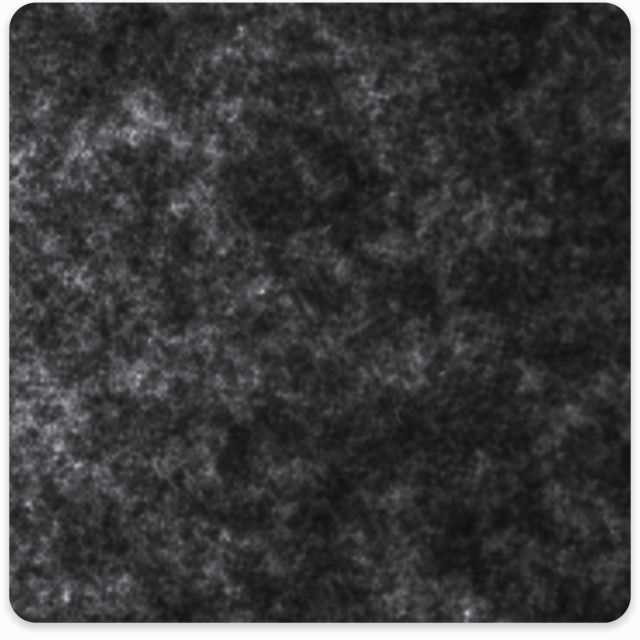
Give the GLSL for this texture, as a three.js fragment shader.

```glsl
// Dark, mottled charcoal stone on a rounded card with a soft shadow on white.
#define CARD_CENTER vec2(0.5, 0.5115)
#define CARD_HALF vec2(0.4855, 0.4845)
#define CARD_RADIUS 0.042
#define EDGE_SOFTNESS 0.0012
#define SHADOW_DROP 0.006
#define SHADOW_STRENGTH 0.2
#define PAPER_TONE 0.99
#define STONE_TONE 0.178
#define STONE_TINT vec3(0.995, 0.995, 1.015)
#define GRAIN_CONTRAST 0.37
#define SIDE_LIGHT 0.5
#define FLECK_CELLS 13.0

varying vec2 vUv;

float hash(vec2 p) {
  vec3 q = fract(vec3(p.xyx) * 0.1031);
  q += dot(q, q.yzx + 33.33);
  return fract((q.x + q.y) * q.z);
}

// Smooth value noise from -1 to 1
float noise(vec2 p) {
  vec2 cell = floor(p);
  vec2 f = fract(p);
  f = f * f * (3.0 - 2.0 * f);
  float low = mix(hash(cell), hash(cell + vec2(1.0, 0.0)), f.x);
  float high = mix(hash(cell + vec2(0.0, 1.0)), hash(cell + 1.0), f.x);
  return 2.0 * mix(low, high, f.y) - 1.0;
}

float roundedBox(vec2 p, vec2 halfSize, float radius) {
  vec2 q = abs(p) - halfSize + radius;
  return length(max(q, 0.0)) + min(max(q.x, q.y), 0.0) - radius;
}

// Octaves from broad clouds down to fine grain, each one turned
float mottling(vec2 p) {
  mat2 turn = mat2(0.8, 0.6, -0.6, 0.8);
  vec2 q = p * 5.5 + 17.0;
  float sum = 0.0;
  float weight = 0.8;
  for (int i = 0; i < 5; i++) {
    sum += weight * noise(q);
    q = turn * q * 2.1 + 31.7;
    weight *= 1.07;
  }
  return sum;
}

// Sparse pale crystals, ragged at the rim
float flecks(vec2 p) {
  vec2 q = p * FLECK_CELLS;
  q += 0.12 * vec2(noise(p * 75.0), noise(p * 75.0 + 40.0));
  vec2 home = floor(q);
  float glow = 0.0;
  for (int y = -1; y <= 1; y++) {
    for (int x = -1; x <= 1; x++) {
      vec2 cell = home + vec2(float(x), float(y));
      vec2 center = cell + vec2(hash(cell + 3.1), hash(cell + 8.7));
      float size = mix(0.08, 0.25, hash(cell + 15.3));
      float present = step(0.72, hash(cell + 23.9));
      vec2 offset = (q - center) / size;
      glow += present * exp(-dot(offset, offset));
    }
  }
  return min(glow, 1.0);
}

vec3 stone(vec2 p) {
  // Light falls off from the middle left toward the right
  vec2 fromLight = p - vec2(0.13, 0.57);
  float light = SIDE_LIGHT * (0.47 - p.x);
  light += 0.2 * exp(-14.0 * dot(fromLight, fromLight));

  // Fine grain is livelier where the stone is lit
  float dust = noise(p * vec2(185.0, 165.0)) * (0.2 + 0.2 * light);
  float level = light + GRAIN_CONTRAST * mottling(p) + dust;
  level += 0.65 * flecks(p);
  float tone = 0.02 + (STONE_TONE - 0.02) * exp(level);
  return min(tone, 0.82) * STONE_TINT;
}

void main() {
  vec2 p = vUv - CARD_CENTER;
  float cardEdge = roundedBox(p, CARD_HALF, CARD_RADIUS);
  vec2 dropped = p + vec2(0.0, SHADOW_DROP);
  float shadowEdge = roundedBox(dropped, CARD_HALF, CARD_RADIUS);

  // Paper and shadow below, stone card on top
  float shadow = 1.0 - smoothstep(-0.010, 0.014, shadowEdge);
  vec3 paper = vec3(PAPER_TONE - SHADOW_STRENGTH * shadow);
  float cover = 1.0 - smoothstep(-EDGE_SOFTNESS, EDGE_SOFTNESS, cardEdge);
  gl_FragColor = vec4(mix(paper, stone(vUv), cover), 1.0);
}
```
